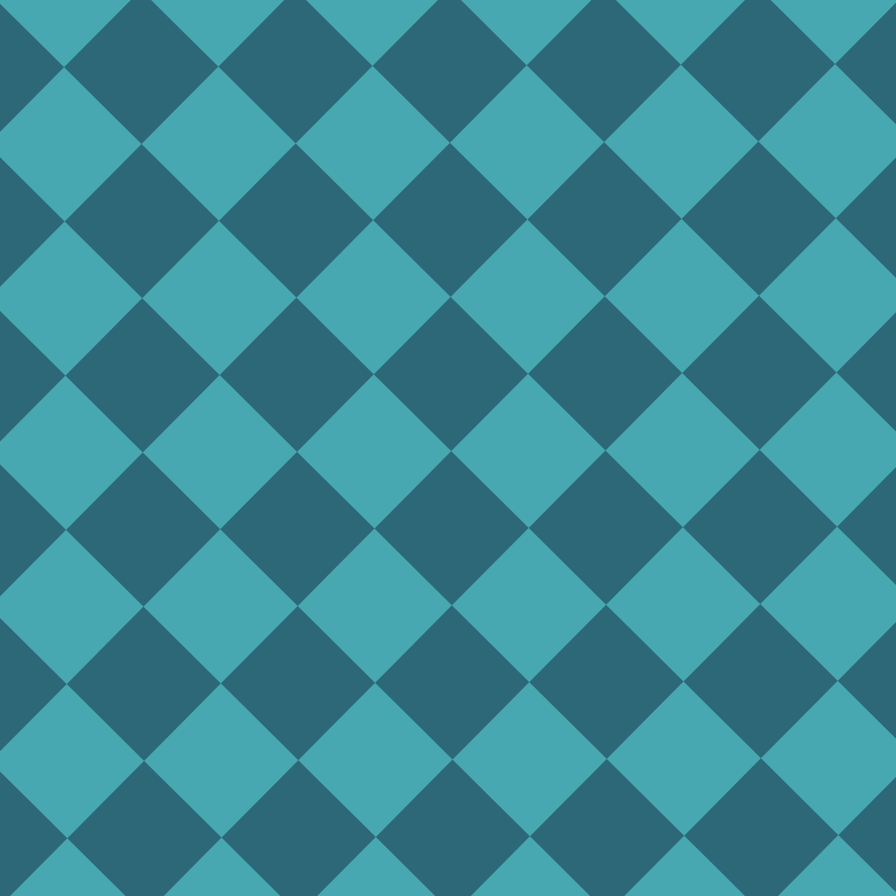
This pattern is drawn by a Shadertoy shader. Its source:

```glsl
// Signed distance to the nearest stripe edge on each axis, in cells
vec2 stripeWave(vec2 q) {
    return 0.5 - abs(mod(q + 0.5, 2.0) - 1.0);
}

void mainImage(out vec4 fragColor, in vec2 fragCoord) {
    vec2 uv = fragCoord / iResolution.xy;

    // Checker grid turned slightly past the diagonal
    float cell = 0.1217;
    float angle = radians(45.24);
    vec2 axis = vec2(cos(angle), sin(angle));
    vec2 p = uv - vec2(0.5036, 0.4965);
    vec2 q = vec2(dot(p, axis), dot(p, vec2(-axis.y, axis.x))) / cell;

    // Crossed stripes, smoothed over one pixel
    float cellPixels = cell * min(iResolution.x, iResolution.y);
    vec2 stripes = clamp(2.0 * stripeWave(q) * cellPixels, -1.0, 1.0);
    float checker = 0.5 + 0.5 * stripes.x * stripes.y;

    vec3 lightTeal = vec3(0.282, 0.659, 0.694);
    vec3 darkTeal = vec3(0.176, 0.408, 0.471);
    fragColor = vec4(mix(lightTeal, darkTeal, checker), 1.0);
}
```
